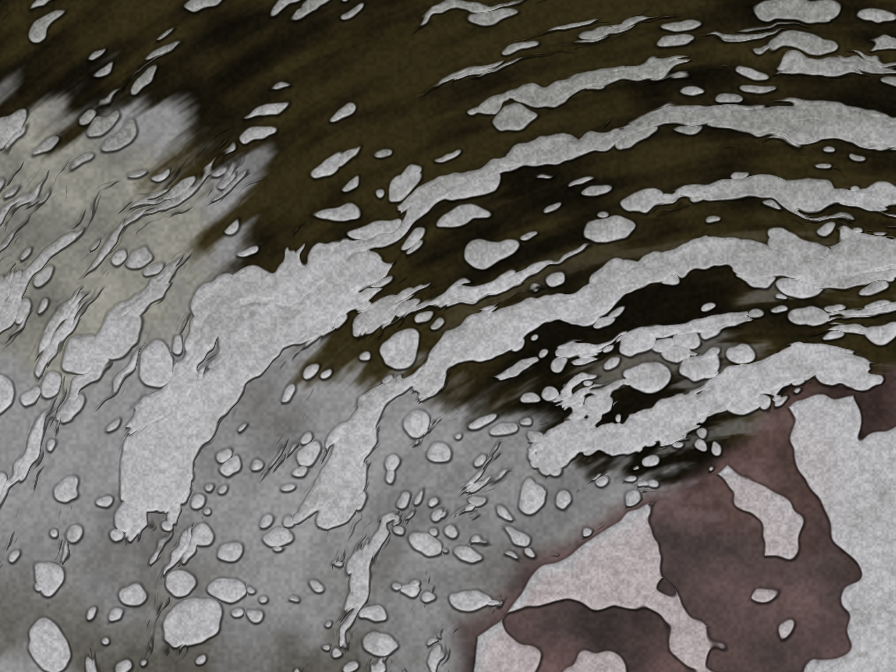
Give the GLSL for this texture, as a WebGL 2 fragment shader.

```glsl
#version 300 es
precision highp float;
uniform vec2 u_resolution;
out vec4 fragColor;
const vec2 SWIRL_CENTER = vec2(1.2, -0.02), SWIRL_SCALE = vec2(0.8, 1.0);
const float RIM_WIDTH = 0.006, GRAIN = 0.2;
const vec3 DEEP = vec3(0.07, 0.06, 0.035), PEAT = vec3(0.185, 0.16, 0.085);
const vec3 SILT = vec3(0.31, 0.30, 0.265), MILKY = vec3(0.54, 0.535, 0.50);
const vec3 SHEEN_LOW = vec3(0.42, 0.415, 0.41), SHEEN_HIGH = vec3(0.56, 0.56, 0.565);
const vec3 PLUM = vec3(0.33, 0.26, 0.255), FOAM_ROSE = vec3(0.68, 0.64, 0.645);
const vec3 FOAM_DIM = vec3(0.54, 0.54, 0.53), FOAM_LIT = vec3(0.70, 0.70, 0.71);
// Foam bands: radius, half width, start and end along the flow
const int BAND_COUNT = 7;
const vec4 BANDS[BAND_COUNT] = vec4[](
    vec4(0.86, 0.017, 0.30, 2.0), vec4(0.835, 0.024, 0.25, 0.75), vec4(0.655, 0.015, 0.25, 2.0),
    vec4(0.455, 0.021, 0.55, 2.0), vec4(0.925, 0.008, 0.90, 2.0), vec4(0.74, 0.008, 1.02, 2.0),
    vec4(0.56, 0.010, 0.74, 1.2));

vec3 hash(vec2 p) {
    vec3 q = fract(p.xyx * vec3(0.1031, 0.1030, 0.0973));
    q += dot(q, q.yxz + 33.33);
    return fract((q.xxy + q.yzz) * q.zyx);
}
float noise(vec2 p) {
    vec2 i = floor(p), f = fract(p);
    f *= f * (3.0 - 2.0 * f);
    return mix(mix(hash(i).x, hash(i + vec2(1, 0)).x, f.x),
               mix(hash(i + vec2(0, 1)).x, hash(i + 1.0).x, f.x), f.y);
}
float fbm(vec2 p) {
    float sum = 0.0, gain = 0.533;
    for (int i = 0; i < 4; i++, gain *= 0.5) {
        sum += gain * noise(p);
        p = mat2(1.6, 1.2, -1.2, 1.6) * p + 7.3;
    }
    return sum;
}
// Position along and across the curved current
vec2 toFlow(vec2 p) {
    vec2 q = (p - SWIRL_CENTER) * SWIRL_SCALE;
    return vec2(0.75 * atan(q.y, -q.x), length(q));
}
// Scattered drops, rounder where the current slows
float drops(vec2 flow, float cell, float share, float seed) {
    vec2 size = cell * vec2(1.8, 1.0), grid = flow / size;
    vec2 stretch = vec2(mix(1.2, 2.0, smoothstep(0.2, 0.8, flow.x)), 1.0);
    float best = -cell;
    for (int k = 0; k < 9; k++) {
        vec2 id = floor(grid) + vec2(k % 3 - 1, k / 3 - 1);
        vec3 rnd = hash(id + seed);
        if (hash(id + seed + 61.0).x > share) continue;
        vec2 offset = (grid - id - 0.5 - 0.5 * (rnd.xy - 0.5)) * size;
        best = max(best, cell * mix(0.13, 0.38, rnd.z) - length(offset / stretch));
    }
    return best;
}
// Broad sheet at the lower right, with winding gaps
float sheetArea(vec2 p) {
    float slope = 0.85 * (0.07 + 0.60 * (p.x - 0.68) - p.y);
    return min(slope, p.x - 0.68) + 0.13 * (fbm(p * 6.0 + 3.0) - 0.5);
}
float sheetGaps(vec2 p) {
    float channel = 0.019 - 0.22 * abs(fbm(p * 4.5 + 11.0) - 0.5);
    float pool = 0.05 - length((p - vec2(1.04, 0.17)) * vec2(1.0, 0.6));
    return max(channel, pool + 0.16 * (fbm(p * 8.0 + 5.0) - 0.5));
}
float milkyPatch(vec2 p) { return 1.0 - length((p - vec2(0.06, 0.64)) / vec2(0.28, 0.21)); }

float foamHeight(vec2 p) {
    vec2 warp = vec2(fbm(p * 9.0), fbm(p * 9.0 + 17.0)) - 0.5;
    vec2 flow = toFlow(p + 0.07 * warp);
    float streak = fbm(flow * vec2(8.0, 34.0));
    float rich = smoothstep(0.6, 0.85, flow.x) * smoothstep(0.36, 0.46, flow.y)
               * smoothstep(0.78, 0.68, flow.y);
    float level = 0.72 - 0.12 * rich - 0.11 * smoothstep(-0.1, 0.4, milkyPatch(p));
    float h = 0.07 * (streak - level);
    for (int i = 0; i < BAND_COUNT; i++) {
        vec4 b = BANDS[i];
        float wobble = 0.035 * (noise(vec2(flow.x * 6.0, float(i) * 5.0)) - 0.5);
        float reach = smoothstep(b.z - 0.06, b.z + 0.06, flow.x) * smoothstep(b.w, b.w - 0.1, flow.x);
        float band = b.y * (1.4 * reach - 0.2) - abs(flow.y - b.x - wobble);
        h = max(h, band - 0.05 * (1.0 - reach) + 0.085 * (streak - 0.5));
    }
    float slow = smoothstep(0.6, 0.3, flow.x);
    h = max(h, drops(flow, 0.095, 0.40, 3.0) - 0.014 * (1.0 - slow));
    h = max(h, drops(flow, 0.052, 0.38, 29.0));
    h = max(h, drops(flow, 0.024, 0.27, 47.0));
    float area = sheetArea(p);
    h -= 0.06 * smoothstep(-0.02, 0.02, area);
    return max(h, min(area, -sheetGaps(p)));
}
vec3 waterColor(vec2 p, vec2 flow) {
    float mottling = fbm(p * 11.0), ripple = fbm(flow * vec2(7.0, 36.0) + 31.0);
    vec3 sheen = mix(SHEEN_LOW, SHEEN_HIGH, smoothstep(0.2, 0.6, fbm(p * 5.0 + 9.0)));
    sheen = mix(sheen, SILT, 0.8 * smoothstep(0.25, 0.0, p.y) * smoothstep(0.35, 0.65, mottling));
    float milk = smoothstep(-0.15, 0.25, milkyPatch(p) + 0.8 * (mottling - 0.5));
    sheen = mix(sheen, MILKY * (0.7 + 0.6 * mottling), milk);
    vec3 dark = mix(DEEP, PEAT, smoothstep(0.36, 0.64, 0.6 * fbm(p * 6.0 + 21.0) + 0.4 * ripple));
    dark = mix(dark, SHEEN_LOW, 0.7 * smoothstep(0.55, 0.7, ripple) * smoothstep(0.78, 0.5, flow.y));
    float depth = min(p.y - 0.68 + 0.42 * p.x, -0.2 * milkyPatch(p));
    depth += 0.22 * (ripple - 0.5) + 0.12 * (mottling - 0.5);
    vec3 water = mix(sheen, dark, smoothstep(-0.03, 0.04, depth)) * (0.9 + 0.2 * ripple);
    return mix(water, PLUM * (0.3 + 1.3 * mottling), 0.85 * smoothstep(-0.05, 0.0, sheetArea(p)));
}
void main() {
    vec2 p = gl_FragCoord.xy / u_resolution.y, flow = toFlow(p);
    float blur = 1.3 / u_resolution.y, delta = 0.0015;
    // Approximate distance to the foam edge and its facing
    float h = foamHeight(p);
    vec2 slope = vec2(foamHeight(p + vec2(delta, 0)), foamHeight(p + vec2(0, delta))) - h;
    slope /= delta;
    float steep = max(length(slope), 0.4), edge = h / steep;
    float facing = dot(slope, normalize(vec2(-0.4, 1.0))) / steep;
    // Water with a dark meniscus round the foam
    vec3 water = waterColor(p, flow);
    water *= 1.0 - smoothstep(-RIM_WIDTH, -0.001, edge) * (0.42 + 0.25 * facing);
    water += 0.12 * (noise(p * 190.0) - 0.5) * (0.15 + water);
    // Grainy foam with a pale lip, drawn out along the current
    float light = smoothstep(1.0, 0.35, p.y) + 1.4 * (fbm(flow * vec2(12.0, 40.0)) - 0.5);
    vec3 foam = mix(FOAM_DIM, FOAM_LIT, clamp(light, 0.0, 1.0));
    float rose = smoothstep(0.0, 0.03, sheetArea(p)) * smoothstep(0.35, 0.6, fbm(p * 3.0));
    foam = mix(foam, FOAM_ROSE, rose);
    foam += GRAIN * (0.6 * noise(p * 290.0) + 0.4 * noise(p * 120.0 + 40.0) - 0.5);
    foam += 0.08 * facing * smoothstep(0.009, 0.001, edge);
    fragColor = vec4(mix(water, foam, smoothstep(-blur, blur, edge)), 1.0);
}
```
